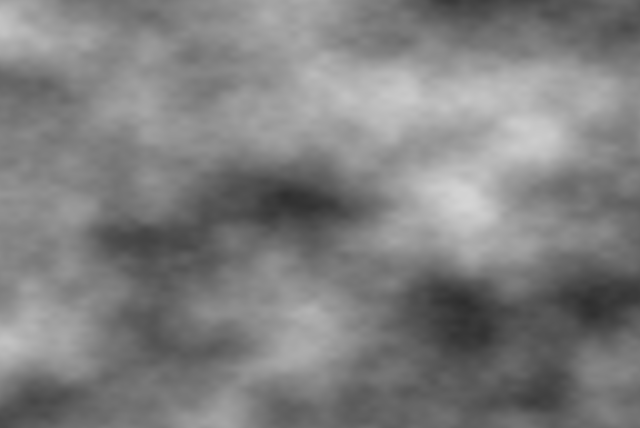
A Shadertoy shader for this texture:

```glsl
// Soft grey cloud: fractal value noise, stretched sideways.
// Each octave doubles the frequency and halves the weight of a smoothly
// interpolated lattice of hashed grey levels.

#define BASE_CELLS vec2(4.0, 4.0)   // coarsest cells across and up the canvas
#define ORIGIN     vec2(1.0, 0.0)   // lattice point at the lower left corner
#define OCTAVES    5
#define GAIN       0.5              // weight of each octave against the last
#define MEAN_GREY  0.494
#define CONTRAST   1.04

// Permutation polynomial on the integers 0..288, free of sine
float permute(float n) {
    n = mod(n, 289.0);
    float v = (34.0 * n + 10.0) * n;
    return v - 289.0 * floor((v + 0.5) / 289.0);
}

float hash(vec2 cell) {
    return permute(permute(cell.x) + cell.y) / 288.0;
}

// Lattice values blended with a cubic ease
float valueNoise(vec2 p) {
    vec2 cell = floor(p);
    vec2 f = p - cell;
    vec2 ease = f * f * (3.0 - 2.0 * f);
    float low  = mix(hash(cell), hash(cell + vec2(1.0, 0.0)), ease.x);
    float high = mix(hash(cell + vec2(0.0, 1.0)), hash(cell + vec2(1.0, 1.0)), ease.x);
    return mix(low, high, ease.y);
}

// Weighted sum of octaves, normalised to 0..1
float cloud(vec2 p) {
    float sum = 0.0, total = 0.0, weight = 1.0;
    for (int i = 0; i < OCTAVES; i++) {
        sum += weight * valueNoise(p);
        total += weight;
        weight *= GAIN;
        p = 2.0 * p + vec2(17.37, 9.61);   // keep the lattices from lining up
    }
    return sum / total;
}

void mainImage(out vec4 fragColor, in vec2 fragCoord) {
    vec2 uv = fragCoord / iResolution.xy;
    float density = cloud(uv * BASE_CELLS + ORIGIN);
    float grey = MEAN_GREY + CONTRAST * (density - 0.5);
    fragColor = vec4(vec3(clamp(grey, 0.0, 1.0)), 1.0);
}
```
